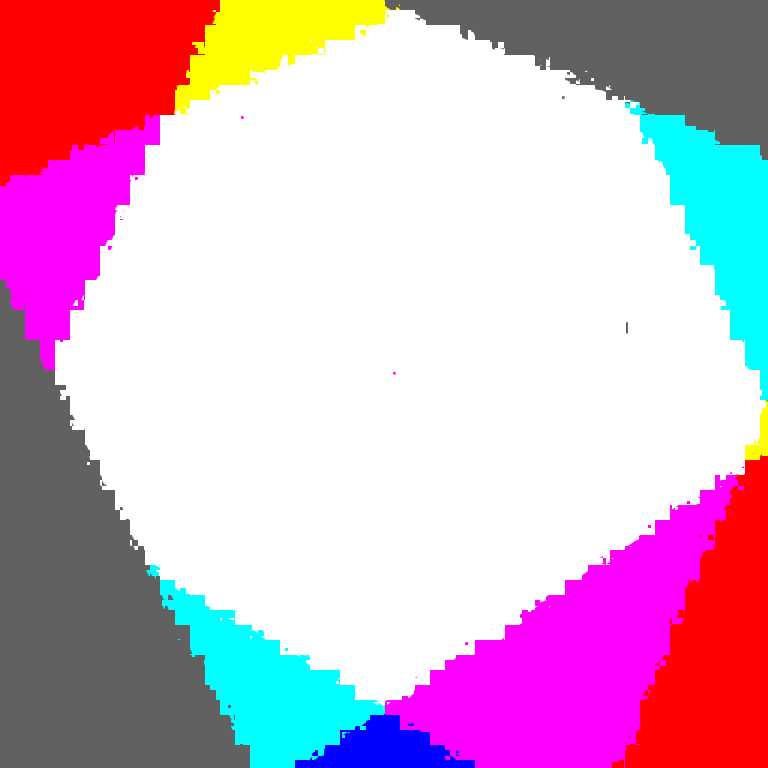
This background is drawn by a Shadertoy shader. Its source:

```glsl
// Draws a white polygon ringed by flat colour wedges with ragged, blocky edges.

#define BLOCKS 51.2      // coarse stair blocks across the canvas
#define GRAINS 256.0     // fine grains across the canvas
#define STAIR 0.72       // pull of edges towards the block grid
#define BLOCK_JITTER 0.003
#define GRAIN_JITTER 0.0055
#define SPECK 0.0016     // half width of a stray speck
#define GREY vec3(0.38)
#define MAGENTA vec3(1.0, 0.0, 1.0)

float hash(vec2 p) {
    vec3 q = fract(vec3(p.xyx) * 0.1031);
    q += dot(q, q.yzx + 33.33);
    return fract((q.x + q.y) * q.z);
}

// Snaps to the coarse grid and shakes each block and grain.
vec2 roughen(vec2 p) {
    vec2 gridShift = vec2(0.33, 0.47);
    vec2 block = floor(p * BLOCKS + gridShift);
    vec2 grain = floor(p * GRAINS);
    vec2 pair = floor(grain * 0.5);
    vec2 centre = (block + 0.5 - gridShift) / BLOCKS;
    vec2 blockShake = vec2(hash(block), hash(block + 71.0)) - 0.5;
    vec2 grainShake = vec2(hash(pair + 13.0), hash(pair + 47.0)) - 0.5;
    float spike = pow(hash(grain + 5.0), 12.0);
    return mix(p, centre, STAIR) + 2.0 * BLOCK_JITTER * blockShake
         + GRAIN_JITTER * grainShake * (1.0 + 2.0 * spike);
}

// Coverage of the half plane to the left of the line from a to b.
float leftOf(vec2 p, vec2 a, vec2 b, float blur) {
    vec2 along = normalize(b - a);
    float d = dot(p - a, vec2(-along.y, along.x));
    return smoothstep(-blur, blur, d);
}

float box(vec2 p, vec2 centre, vec2 halfSize, float blur) {
    vec2 d = abs(p - centre) - halfSize;
    return 1.0 - smoothstep(-blur, blur, max(d.x, d.y));
}

void mainImage(out vec4 fragColor, in vec2 fragCoord) {
    vec2 uv = fragCoord / iResolution.xy;
    float pixel = 1.0 / min(iResolution.x, iResolution.y);
    float blur = 0.25 * pixel;
    vec2 p = roughen(uv);

    // Each line switches one colour channel off on its outer side.
    float noRed = max(
        leftOf(p, vec2(0.622, 0.0), vec2(0.202, 0.258), blur),
        leftOf(p, vec2(0.820, 0.870), vec2(0.997, 0.479), blur));
    float noGreen = max(
        leftOf(p, vec2(0.065, 0.521), vec2(0.2865, 1.0), blur),
        leftOf(p, vec2(0.9635, 0.388), vec2(0.3815, 0.0), blur));
    float noBlue = max(
        leftOf(p, vec2(0.0, 0.757), vec2(0.521, 0.984), blur),
        leftOf(p, vec2(1.0, 0.473), vec2(0.805, 0.0), blur));
    vec3 color = 1.0 - vec3(noRed, noGreen, noBlue);

    // Grey covers the lower left and upper right.
    float grey = max(
        leftOf(p, vec2(0.330, 0.0), vec2(0.012, 0.620), blur),
        leftOf(p, vec2(0.514, 0.993), vec2(1.0, 0.796), blur));
    color = mix(color, GREY, grey);

    // Stray specks inside the white polygon.
    vec2 dot2 = vec2(SPECK);
    float pinkSpecks = max(box(uv, vec2(0.3155, 0.847), dot2, 0.5 * pixel),
                           box(uv, vec2(0.5135, 0.514), dot2, 0.5 * pixel));
    float greySpecks = max(box(uv, vec2(0.7335, 0.873), dot2, 0.5 * pixel),
        box(uv, vec2(0.8165, 0.573), SPECK * vec2(0.8, 4.5), 0.5 * pixel));
    color = mix(color, MAGENTA, pinkSpecks);
    color = mix(color, GREY, greySpecks);

    fragColor = vec4(color, 1.0);
}
```
